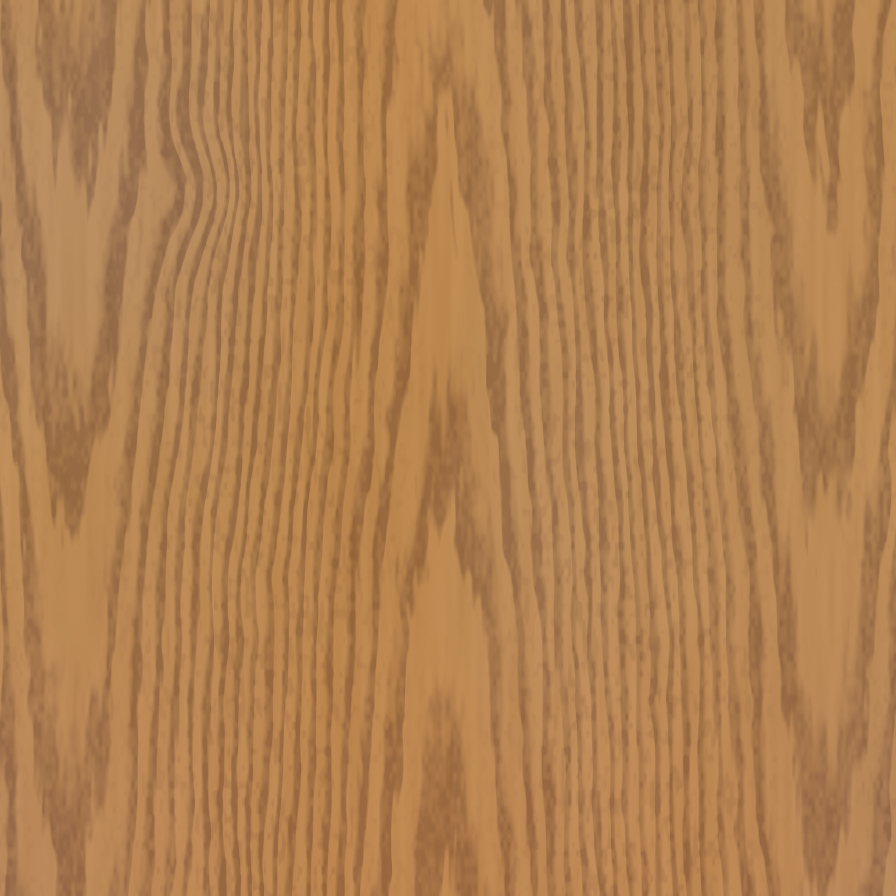
This texture is drawn by a WebGL 2 fragment shader. Its source:

```glsl
#version 300 es
precision highp float;
// Flat-sawn oak: growth rings are contours of a cosine across the board plus a
// slope along it, giving arches in the middle, V shapes at the sides and
// straight grain between. Stretched noise adds ragged fibres and pores.

uniform vec2 u_resolution;
out vec4 fragColor;

float hash(vec2 p) {
    vec3 q = fract(vec3(p.xyx) * 0.1031);
    q += dot(q, q.yzx + 33.33);
    return fract((q.x + q.y) * q.z);
}

float noise(vec2 p) {
    vec2 i = floor(p), f = fract(p);
    f = f * f * (3.0 - 2.0 * f);
    float low = mix(hash(i), hash(i + vec2(1, 0)), f.x);
    float high = mix(hash(i + vec2(0, 1)), hash(i + vec2(1, 1)), f.x);
    return mix(low, high, f.y);
}

// Noise centred on zero
float wobble(vec2 p) {
    return noise(p) - 0.5;
}

// Growth ring number at a point of the board
float ringHeight(vec2 p) {
    // Kink where the grain passes a hidden knot
    vec2 k = (p - vec2(0.215, 0.785)) / vec2(0.055, 0.06);
    p.x -= 0.026 * exp(-dot(k, k));
    // Slow waviness, then a slight tremble of each line
    p.x += 0.022 * wobble(p * vec2(5.0, 3.0) + 7.0);
    p.x += 0.005 * wobble(p * vec2(22.0, 14.0) + 31.0);
    float across = -8.5 * cos(6.2832 * (p.x - 0.5) / 0.84);
    float along = 2.5 * p.y + 0.525;
    // Ragged fibre ends, strongest where rings lie wide apart
    float ragged = 0.34 * wobble(p * vec2(85.0, 7.0))
                 + 0.22 * wobble(p * vec2(190.0, 28.0) + 50.0);
    return across + along + ragged;
}

// Dark porous part of a ring: firm lower edge, fading upper edge
float porousBand(float ring) {
    float t = fract(ring);
    return smoothstep(0.0, 0.14, t) * (1.0 - smoothstep(0.28, 0.62, t));
}

void main() {
    vec2 p = gl_FragCoord.xy / u_resolution;

    float ring = ringHeight(p);
    float band = porousBand(ring);

    // Strength differs between rings and along each one
    float strength = 0.72 + 0.3 * hash(vec2(floor(ring), 4.0))
                   + 0.4 * wobble(p * vec2(16.0, 4.0) + 80.0);

    // Short upright pores break up the bands and fleck the pale wood
    float pores = 0.6 * noise(p * vec2(250.0, 105.0))
                + 0.4 * noise(p * vec2(170.0, 38.0) + 19.0);
    float grain = band * strength * mix(0.45, 1.35, pores);
    float straight = abs(sin(6.2832 * (p.x - 0.5) / 0.84));
    grain += 0.32 * straight * smoothstep(0.5, 0.8, pores);

    // Wood colours drift slowly between golden and dull brown
    float drift = noise(p * vec2(5.0, 2.5) + 3.0);
    float golden = clamp(drift + 0.35 - 1.1 * abs(p.x - 0.5), 0.0, 1.0);
    vec3 pale = mix(vec3(0.725, 0.552, 0.37), vec3(0.745, 0.54, 0.315), golden);
    vec3 dark = mix(vec3(0.585, 0.425, 0.295), vec3(0.6, 0.415, 0.245), golden);
    vec3 color = mix(pale, dark, clamp(grain, 0.0, 1.0));

    // Fine fibres and broad light variation
    color += 0.028 * wobble(p * vec2(140.0, 9.0) + 60.0);
    color += 0.022 * wobble(p * vec2(9.0, 2.0) + 90.0);
    // Rosier wood towards the bottom
    color += vec3(0.008, -0.006, 0.004) * (1.0 - smoothstep(0.0, 0.5, p.y));

    fragColor = vec4(color, 1.0);
}
```
